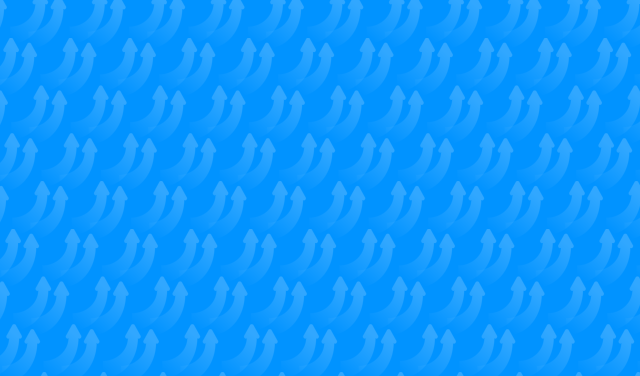
Give the GLSL for this pattern, as a Shadertoy shader.

```glsl
// Pairs of translucent curved arrows in staggered rows on flat blue.
// Each arrow is a rounded triangle head over a band between two ellipses,
// fading toward its tail; nearby pairs are layered with a small loop.

#define UNITS 450.0                    // design units per canvas height
#define SPACING vec2(71.1, 57.15)      // repeat across and down
#define FIRST_TIP vec2(16.9, 62.0)     // tip of the lowest left arrow
#define ROW_DRIFT -0.6                 // sideways slip per row
#define PAIR_OFFSET vec2(21.7, -6.0)   // second arrow from the first
#define FADE_LENGTH 58.0
#define OPACITY 0.19
#define BLUE vec3(0.004, 0.576, 1.0)

// Isosceles triangle with its tip at the origin; size = half width, height
float triangleDistance(vec2 p, vec2 size) {
    p = vec2(abs(p.x), -p.y);
    vec2 side = p - size * clamp(dot(p, size) / dot(size, size), 0.0, 1.0);
    vec2 base = p - vec2(clamp(p.x, 0.0, size.x), size.y);
    float inside = min(size.y * p.x - size.x * p.y < 0.0 ? 1.0 : -1.0,
                       p.y < size.y ? 1.0 : -1.0);
    return -inside * sqrt(min(dot(side, side), dot(base, base)));
}

// First order distance to an ellipse outline
float ellipseDistance(vec2 p, vec2 radii) {
    float k = length(p / radii);
    return k * (k - 1.0) / max(length(p / (radii * radii)), 1e-4);
}

// Opacity of one arrow whose tip is at the origin
float arrow(vec2 p, float pixel) {
    float head = triangleDistance(p + vec2(0.0, 2.5), vec2(6.8, 12.3)) - 2.5;

    // Curved shaft, widening toward the tail
    float outer = ellipseDistance(p + vec2(34.0, 16.0), vec2(40.0, 48.0));
    float inner = ellipseDistance(p + vec2(36.0, 16.0), vec2(30.0, 28.0));
    float ends = max(p.y + 15.0, -36.0 - p.x);
    float shaft = max(max(outer, -inner), ends);

    float cover = smoothstep(pixel, -pixel, min(head, shaft));
    float along = dot(p + vec2(0.0, 10.0), vec2(-0.66, -0.75));
    return cover * OPACITY * (1.0 - clamp(along / FADE_LENGTH, 0.0, 1.0));
}

void mainImage(out vec4 fragColor, in vec2 fragCoord) {
    float unit = UNITS / iResolution.y;
    vec2 p = fragCoord * unit - FIRST_TIP;
    float pixel = 0.75 * unit;
    float firstRow = floor(p.y / SPACING.y);
    vec3 color = BLUE;

    // Shapes hang below their tips, so only rows above can reach this point
    for (int j = 2; j >= 1; j--) {
        float row = firstRow + float(j);
        float shift = 0.5 * SPACING.x * mod(row, 2.0) + ROW_DRIFT * row;
        float x = mod(p.x - shift, SPACING.x);
        for (int i = 0; i < 2; i++) {
            vec2 q = vec2(x - float(i) * SPACING.x, p.y - row * SPACING.y);
            color = mix(color, vec3(1.0), arrow(q, pixel));
            color = mix(color, vec3(1.0), arrow(q - PAIR_OFFSET, pixel));
        }
    }
    fragColor = vec4(color, 1.0);
}
```
